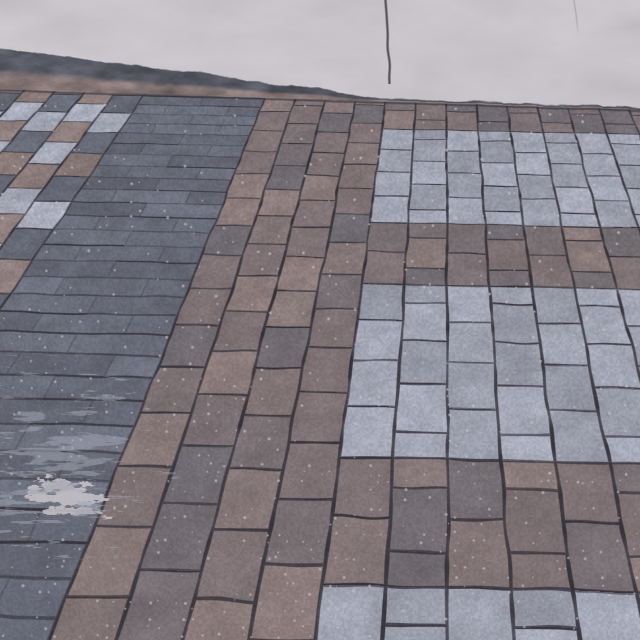
Write a WebGL 2 fragment shader that draws this texture.

```glsl
#version 300 es
precision highp float;
// Worn block paving seen at an angle: brown running bond, pale panels and a
// slate soldier strip, below a cracked concrete slab with a dirty kerb.
// A ground-plane projection gives column and row units, cut into zones.
uniform vec2 u_resolution;
out vec4 fragColor;

const vec3 CONCRETE = vec3(0.785, 0.77, 0.79);
const vec3 PALE = vec3(0.63, 0.64, 0.695);
const vec3 SLATE = vec3(0.405, 0.415, 0.465);
const vec3 BROWN = vec3(0.495, 0.445, 0.455);
const vec3 GREY_BROWN = vec3(0.435, 0.42, 0.445);
const vec3 TAN = vec3(0.55, 0.49, 0.485);
const vec3 JOINT = vec3(0.19, 0.18, 0.21);

float hash(vec2 p) {
  vec3 q = fract(vec3(p.xyx) * 0.1031);
  q += dot(q, q.yzx + 33.33);
  return fract((q.x + q.y) * q.z);
}

float noise(vec2 p) {
  vec2 i = floor(p), f = fract(p);
  f = f * f * (3.0 - 2.0 * f);
  return mix(mix(hash(i), hash(i + vec2(1, 0)), f.x),
             mix(hash(i + vec2(0, 1)), hash(i + vec2(1, 1)), f.x), f.y);
}

float fbm(vec2 p) {
  float sum = 0.0, amp = 0.5;
  for (int i = 0; i < 4; i++) {
    sum += amp * noise(p);
    p = p * 2.1 + 17.3;
    amp *= 0.5;
  }
  return sum;
}

// Distance to the nearest whole number, and soft line coverage
float edgeDist(float x) { return abs(x - floor(x + 0.5)); }
float line(float d, float halfWidth, float aa) {
  return 1.0 - smoothstep(halfWidth - aa, halfWidth + aa, d);
}

// Canvas point (y down) to paving columns and rows
vec2 toGround(vec2 p) {
  float depth = p.y - 0.022 * (p.x - 0.56) + 0.556;
  return vec2((p.x - 0.695) / (0.0664 * depth) + 5.95, 18.68 / depth - 0.7);
}

vec3 brownTone(float h) {
  return mix(mix(GREY_BROWN, BROWN, smoothstep(0.0, 0.55, h)), TAN, smoothstep(0.65, 1.0, h));
}

// Running bond with pale panels; also the mixed-colour field on the far left
vec3 runningBond(vec2 g, vec2 aa) {
  float col = floor(g.x);
  bool plainBand = col >= 0.0 && col < 4.0;
  float shift = 0.5 * mod(col, 2.0) + (plainBand ? 0.4 * hash(vec2(col, 7.0)) : 0.0);
  float along = g.y + shift, row = floor(along);
  float dRow = edgeDist(along), phase = mod(g.y, 6.0);
  bool pale = col >= 4.0 && phase > 2.0;
  if (col >= 4.0) dRow = min(dRow, min(abs(phase - 2.0), min(phase, 6.0 - phase)));
  float h = hash(vec2(col + 40.0, row * 2.0 + (pale ? 1.0 : 0.0)));
  vec3 c = pale ? PALE * (0.92 + 0.13 * h) : brownTone(h);
  if (col < -4.0) {
    float stepId = mod(row, mod(col, 2.0) < 0.5 ? 2.0 : 4.0);
    float brownId = mod(col, 2.0) < 0.5 ? 1.0 : 2.0;
    c = stepId < 0.5 ? PALE * 1.06 : (stepId == brownId ? TAN : SLATE);
    c *= 0.94 + 0.1 * h;
  }
  float wear = noise(g * vec2(2.5, 3.5));
  float across = line(dRow, 0.017 + 0.012 * wear, aa.y) * (0.55 + 0.4 * hash(vec2(row, col + 90.0)));
  float sides = line(edgeDist(g.x), 0.022 + 0.018 * wear, aa.x) * (0.65 + 0.3 * wear);
  return mix(c, JOINT, max(across, sides));
}

// Narrow slate blocks laid across the strip
vec3 soldierStrip(vec2 g, vec2 aa) {
  float y = g.y * 2.0, row = floor(y);
  float x = g.x * 0.5 + 0.5 * mod(row, 2.0);
  vec3 c = SLATE * (0.92 + 0.17 * hash(vec2(floor(x) + 20.0, row)));
  float strength = 0.3 + 0.6 * hash(vec2(floor(y + 0.5), floor(g.x * 0.5) + 60.0));
  float gap = line(edgeDist(y), 0.045, aa.y * 2.0) * strength;
  gap = max(gap, 0.3 * line(edgeDist(x), 0.009, aa.x * 0.5));
  gap = max(gap, 0.7 * line(min(abs(g.x), abs(g.x + 4.0)), 0.025, aa.x));
  return mix(c, JOINT, gap);
}

// Small pale grit, one candidate per grid cell
float grit(vec2 p, float cells, float chance) {
  vec2 id = floor(p * cells), f = fract(p * cells);
  vec2 centre = 0.25 + 0.5 * vec2(hash(id + 3.1), hash(id + 8.7));
  float radius = 0.05 + 0.12 * hash(id + 5.3);
  float soft = cells / u_resolution.y;
  return step(hash(id + 1.9), chance) * line(length(f - centre), radius, soft);
}

vec3 concreteSlab(vec2 p, float px) {
  vec3 c = CONCRETE * (0.94 + 0.11 * fbm(p * vec2(9.0, 22.0)));
  float bend = 0.006 * (noise(vec2(p.y * 40.0, 2.0)) - 0.5);
  c = mix(c, JOINT, 0.75 * line(abs(p.x - 0.6 - 0.06 * p.y - bend), 0.0018, px) * step(p.y, 0.132));
  float hair = abs(p.x - 0.89 - 0.1 * p.y - 3.0 * bend);
  return mix(c, JOINT, 0.2 * line(hair, 0.001, px) * (1.0 - smoothstep(0.03, 0.06, p.y)));
}

void main() {
  vec2 p = gl_FragCoord.xy / u_resolution;
  p.y = 1.0 - p.y;
  float px = 1.0 / u_resolution.y;
  vec2 g = toGround(p);
  vec2 aa = fwidth(g) * 0.8;
  vec2 laid = g + 0.05 * (vec2(noise(g * 1.7), noise(g * 1.7 + 50.0)) - 0.5);
  vec3 c = laid.x > -4.0 && laid.x < 0.0 ? soldierStrip(laid, aa) : runningBond(laid, aa);

  // Stains, grain, grit and a scraped paint mark
  c *= 0.91 + 0.19 * fbm(g * vec2(2.0, 3.0));
  c *= 0.94 + 0.12 * noise(p * 330.0);
  c = mix(c, CONCRETE, 0.65 * grit(p, 75.0, 0.07 + 0.13 * p.y));
  vec2 q = (p - vec2(0.1, 0.775)) * vec2(1.0, 1.6) - vec2(0.0, 0.5 * (p.x - 0.1));
  float scrape = fbm(p * vec2(35.0, 90.0)) - 7.0 * length(q);
  c = mix(c, CONCRETE, 0.85 * smoothstep(0.15, 0.22, scrape));
  float streak = fbm(p * vec2(22.0, 130.0)) - 2.2 * length(p - vec2(0.1, 0.72));
  c = mix(c, PALE, 0.55 * smoothstep(0.32, 0.45, streak));

  // Dirty kerb wedge, then the slab above it
  float rough = 0.01 * (fbm(p * 28.0) - 0.5);
  float pavingTop = 0.14 + 0.032 * p.x + 0.3 * rough;
  float slabEdge = min(0.074 + 0.133 * p.x, 0.134 + 0.035 * p.x) + rough;
  float down = clamp((p.y - slabEdge) / max(pavingTop - slabEdge, 0.004), 0.0, 1.0);
  vec3 kerb = mix(SLATE * 0.85, TAN, smoothstep(0.45, 0.7, down + 8.0 * rough));
  kerb *= 0.65 + 0.65 * fbm(p * vec2(30.0, 75.0));
  c = mix(c, JOINT, 0.6 * line(abs(p.y - pavingTop), 0.003, px));
  c = mix(kerb, c, smoothstep(-px, px, p.y - pavingTop));
  c = mix(concreteSlab(p, px), c, smoothstep(-px, px, p.y - slabEdge));
  fragColor = vec4(c, 1.0);
}
```
